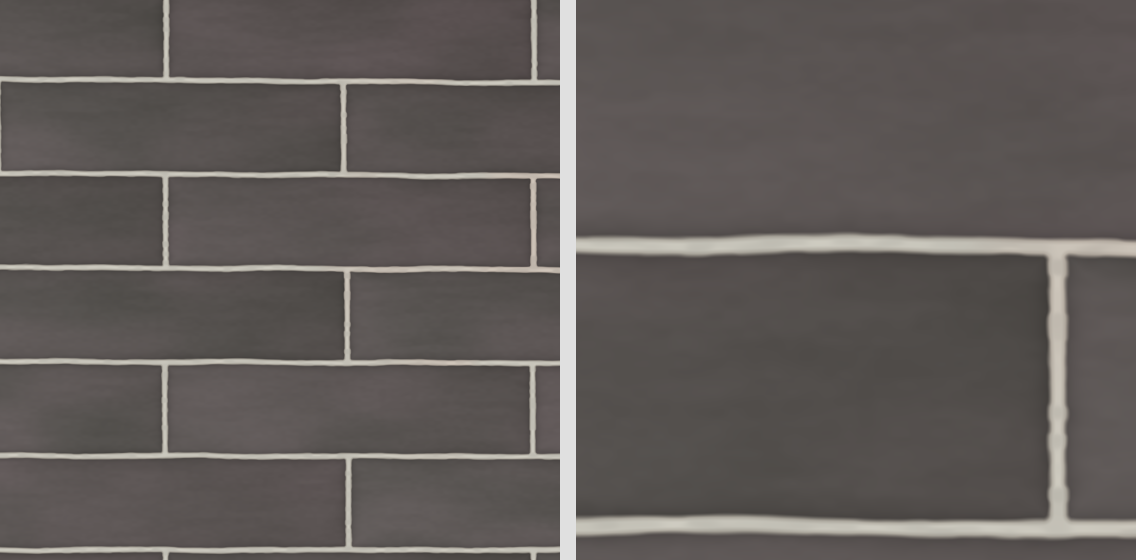
Left, the full canvas; right, a detail of the centre.
This texture is drawn by a WebGL 1 fragment shader. Its source:

```glsl
precision highp float;
uniform vec2 u_resolution;

// Layout, in canvas units
const float ROW_PITCH = 0.1675;
const float ROW_START = 0.0180;
const float TILE_PITCH = 0.6570;
const float ODD_OFFSET = 0.2955;
const float EVEN_OFFSET = 0.6215;
const float SHORT_ROW = 4.0;        // this row holds slightly shorter tiles
const float SHORT_PITCH = 0.6170;
const float SHORT_OFFSET = 0.6135;
const float TILT = 0.0085;
const vec2 JOINT_HALF = vec2(0.0054, 0.0052);
const float CORNER = 0.0030;

// Wear and softness
const float WOBBLE = 0.0007;
const float ROUGHNESS = 0.0026;
const float SOFTNESS = 0.0018;
const float EDGE_SHADE = 0.0045;

// Colours
const vec3 TILE_DARK = vec3(0.275, 0.255, 0.245);
const vec3 TILE_LIGHT = vec3(0.415, 0.387, 0.385);
const vec3 TILE_TINT = vec3(0.010, -0.004, 0.004);
const vec3 GROUT_LIGHT = vec3(0.775, 0.765, 0.725);
const vec3 GROUT_SHADE = vec3(0.640, 0.620, 0.580);
const vec3 GROUT_PINK = vec3(0.780, 0.710, 0.665);

vec2 hash2(vec2 p) {
  vec2 q = vec2(dot(p, vec2(127.1, 311.7)), dot(p, vec2(269.5, 183.3)));
  return fract(sin(q) * 43758.55);
}

// Smooth cellular noise: random cell values blended by distance
float cellNoise(vec2 p) {
  vec2 cell = floor(p);
  vec2 local = p - cell;
  float total = 0.0;
  float weight = 0.0;
  for (int j = -1; j <= 1; j++) {
    for (int i = -1; i <= 1; i++) {
      vec2 g = vec2(float(i), float(j));
      vec2 h = hash2(cell + g);
      vec2 d = g + 0.2 + 0.6 * h - local;
      float w = exp(-4.5 * dot(d, d));
      total += w * fract(h.x * 7.3 + h.y * 3.1);
      weight += w;
    }
  }
  return total / weight;
}

// Slow drift of hand-laid joints
float drift(float along, float across) {
  return sin(along * 17.0 + across * 29.0)
       + 0.6 * sin(along * 41.0 - across * 53.0)
       + 0.3 * sin(along * 97.0 + across * 71.0);
}

void main() {
  vec2 uv = gl_FragCoord.xy / u_resolution;

  // Uneven laying
  vec2 p = uv;
  p.y += TILT * (uv.x - 0.5) * uv.y + WOBBLE * drift(uv.x, uv.y);
  p.x += 0.5 * WOBBLE * drift(uv.y, uv.x);

  // Running bond grid
  float v = (p.y - ROW_START) / ROW_PITCH;
  float row = floor(v);
  float isShort = 1.0 - step(0.5, abs(row - SHORT_ROW));
  float pitch = mix(TILE_PITCH, SHORT_PITCH, isShort);
  float offset = mix(EVEN_OFFSET, ODD_OFFSET, mod(row, 2.0));
  offset = mix(offset, SHORT_OFFSET, isShort);
  offset += 0.003 * (hash2(vec2(row, 5.0)).x - 0.5) * (1.0 - isShort);
  float u = (p.x - offset) / pitch;
  vec2 tileId = vec2(floor(u), row);
  vec2 local = vec2(fract(u), fract(v));
  vec2 rnd = hash2(tileId + 17.0);

  // Distance into the tile, with worn edges and rounded corners
  float rough = cellNoise(uv * vec2(70.0, 125.0)) - 0.5;
  vec2 inset = (0.5 - abs(local - 0.5)) * vec2(pitch, ROW_PITCH) - JOINT_HALF;
  inset += ROUGHNESS * rough * vec2(0.8, 0.5);
  inset.y += 0.0006 * sin(uv.x * 23.0 + row * 4.0);
  float depth = CORNER - length(max(CORNER - inset, 0.0))
              + max(min(inset.x, inset.y) - CORNER, 0.0);

  // Brushed, cloudy glaze
  vec2 shift = rnd * 40.0;
  float cloud = cellNoise(uv * vec2(6.0, 13.0) + shift);
  float streak = cellNoise(uv * vec2(16.0, 85.0) + shift);
  float grain = cellNoise(uv * vec2(90.0, 170.0));
  float tone = 0.60 + 0.18 * (rnd.x - 0.5) + 0.34 * (cloud - 0.5);
  tone += 0.12 * (streak - 0.5) + 0.08 * (grain - 0.5);
  tone -= 0.30 * (local.x - 0.5) + 0.10 * (local.y - 0.5);
  tone -= 0.22 * smoothstep(0.5, 1.4, uv.x * 0.5 + uv.y);
  tone -= 0.10 * exp(-max(depth, 0.0) / 0.018);
  vec3 tile = mix(TILE_DARK, TILE_LIGHT, clamp(tone, 0.0, 1.0));
  tile += TILE_TINT * (rnd.y + cloud - 1.0);
  tile *= 1.0 - 0.16 * exp(-max(depth, 0.0) / EDGE_SHADE);

  // Grout, brightest along its centre
  float ridge = smoothstep(0.0, 0.0040, -depth);
  vec3 grout = mix(GROUT_SHADE, GROUT_LIGHT, ridge);
  float pink = smoothstep(0.55, 0.85, cellNoise(uv * vec2(7.0, 6.0) + 9.0));
  grout = mix(grout, GROUT_PINK, 0.5 * pink * smoothstep(0.4, 0.8, uv.x));
  grout *= 1.0 + 0.10 * rough;

  float blur = max(SOFTNESS, 0.8 / u_resolution.y);
  gl_FragColor = vec4(mix(grout, tile, smoothstep(-blur, blur, depth)), 1.0);
}
```
